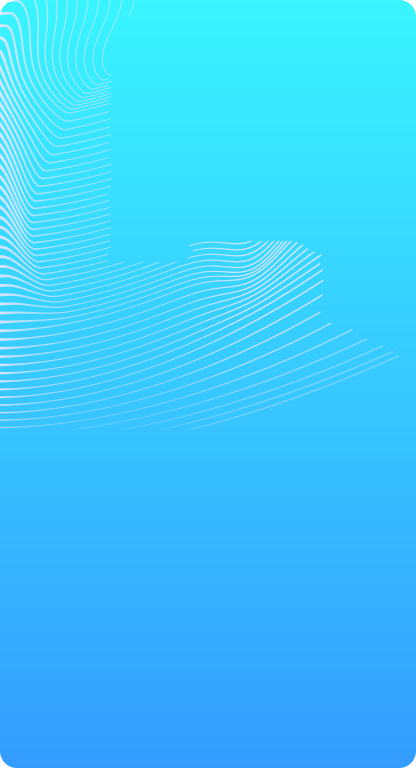
Reproduce this background procedurally as a Shadertoy shader.

```glsl
// Cyan-to-blue rounded panel with a flowing sheet of fine pale contour lines.

// Lengths are fractions of the canvas height times UNITS; y runs downward.
const float UNITS = 768.0;
const vec3 SKY_TOP = vec3(0.225, 0.96, 1.0);
const vec3 SKY_BOTTOM = vec3(0.205, 0.612, 1.0);
const vec3 LINE_COLOR = vec3(0.87, 0.90, 0.99);
const vec3 CORNER_COLOR = vec3(1.0);
const float CORNER_RADIUS = 17.0;
const int LINE_COUNT = 58;
const float FIRST_LINE = -130.0;
const float FIRST_GAP = 13.7;
const float GAP_SHRINK = 0.06;
const float SHEET_BOTTOM = 429.0;
const float END_JITTER = 5.0;

float hash(float n) {
    n = fract(n * 0.1031);
    n *= n + 33.33;
    return fract(n * (n + n));
}

float bell(float x, float center, float width) {
    float t = (x - center) / width;
    return exp(-t * t);
}

// Signed height of p below the line that starts at height s.
float lineField(vec2 p, float s) {
    // Sideways lean makes the upper folds overhang
    float x = p.x + (12.0 + 0.3 * p.x) * bell(p.y, 70.0, 50.0);

    // Steep fall near the left side
    float center = 15.0 + 0.0013 * (s - 170.0) * (s - 170.0);
    float halfWidth = min(12.0 + 0.45 * center, 34.0);
    float drop = max(120.0 * (1.0 - s / 330.0), 0.0) + 0.4 * max(-s, 0.0);
    float fall = drop * smoothstep(center - halfWidth, center + halfWidth, x);

    // Long climb toward the right, with a ripple on the upper lines
    float climb = mix(105.0, 60.0, smoothstep(388.0, 450.0, s));
    climb *= pow(max(p.x, 0.0) / 300.0, 1.8);
    float ripple = 28.0 * bell(p.x, 255.0, 40.0);
    ripple *= 1.0 - smoothstep(300.0, 400.0, s);

    return p.y - (s + fall - climb + ripple);
}

// Positive inside the stepped outline of the sheet.
float sheetOutline(vec2 p) {
    float leftPart = 110.0 + 25.0 * (1.0 - smoothstep(0.0, 50.0, p.y)) - p.x;
    float shelf = p.y - 262.0;
    float patchPart = min(p.y - 241.0, p.x - 190.0);
    float tip = 322.0 + clamp((p.y - 322.0) * 9.0, 0.0, 18.0)
              + 1.9 * max(p.y - 324.0, 0.0);
    tip = min(tip, 300.0 + 1.6 * (p.y - 243.0)) - p.x;
    float rightPart = min(max(shelf, patchPart), tip);
    return min(max(leftPart, rightPart), SHEET_BOTTOM - p.y);
}

// Pixel coverage of a stroke, also correct below one pixel wide.
float strokeCoverage(float d, float halfWidth, float pixel) {
    return clamp(0.5 + (halfWidth - d) / pixel, 0.0, 1.0)
         - clamp(0.5 - (halfWidth + d) / pixel, 0.0, 1.0);
}

float contourLines(vec2 p, float pixel) {
    // Strokes swell at the left side and slightly at the right tip
    float width = 0.9 + 0.6 * smoothstep(150.0, 290.0, p.x);
    width += 2.2 * exp(-p.x / 32.0) * (1.0 - 0.7 * smoothstep(320.0, 430.0, p.y));
    float opacity = 0.55 + 0.4 * exp(-p.x / 35.0)
                  + 0.35 * smoothstep(100.0, 260.0, p.x);

    const float STEP = 0.25;
    float coverage = 0.0;
    for (int i = 0; i < LINE_COUNT; i++) {
        float n = float(i);
        float s = FIRST_LINE + FIRST_GAP * n - GAP_SHRINK * n * n;
        float f = lineField(p, s);
        vec2 slope = vec2(lineField(p + vec2(STEP, 0.0), s),
                          lineField(p + vec2(0.0, STEP), s)) - f;
        float d = abs(f) / max(length(slope / STEP), 0.3);

        // Uneven line ends, and fading lowest lines
        vec2 endPoint = p + vec2((hash(n + 3.0) - 0.5) * END_JITTER, 0.0);
        float inside = smoothstep(-pixel, pixel, sheetOutline(endPoint));
        float fade = 1.0 - 0.6 * smoothstep(395.0, 450.0, s);
        coverage = max(coverage, strokeCoverage(d, 0.5 * width, pixel) * inside * fade);
    }
    return coverage * opacity;
}

void mainImage(out vec4 fragColor, in vec2 fragCoord) {
    float pixel = UNITS / iResolution.y;
    vec2 size = iResolution.xy * pixel;
    vec2 p = vec2(fragCoord.x, iResolution.y - fragCoord.y) * pixel;

    // Background gradient
    vec3 color = mix(SKY_TOP, SKY_BOTTOM, p.y / UNITS);

    // Contour sheet
    if (p.y < SHEET_BOTTOM + 2.0 * pixel) {
        color = mix(color, LINE_COLOR, contourLines(p, pixel));
    }

    // Rounded corners
    vec2 q = abs(p - 0.5 * size) - 0.5 * size + CORNER_RADIUS;
    float panel = length(max(q, 0.0)) - CORNER_RADIUS;
    color = mix(color, CORNER_COLOR, clamp(0.5 + panel / pixel, 0.0, 1.0));

    fragColor = vec4(color, 1.0);
}
```
